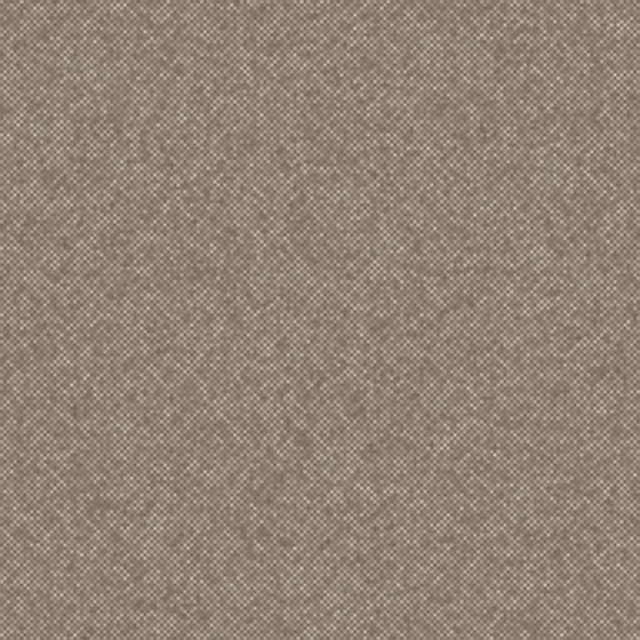
This texture is drawn by a WebGL 1 fragment shader. Its source:

```glsl
precision highp float;
// Fine woven cloth: soft pale stitches in a checker on taupe, with short diagonal streaks.

uniform vec2 u_resolution;

const float CELLS = 192.0; // thread crossings across the canvas
const float STREAK_LENGTH = 4.0; // in diagonal steps
const float SOFTNESS = 0.6; // width of a stitch edge, in cells
const vec3 TAUPE = vec3(0.53, 0.47, 0.42);
const vec3 PALE = vec3(0.69, 0.65, 0.61);

// Sine-free hash in 0..1
float hash(vec2 p) {
  vec3 q = fract(vec3(p.xyx) * 0.1031);
  q += dot(q, q.yzx + 33.33);
  return fract((q.x + q.y) * q.z);
}

// Smooth value noise in 0..1
float valueNoise(vec2 p) {
  vec2 i = floor(p);
  vec2 f = fract(p);
  f = f * f * (3.0 - 2.0 * f);
  float bottom = mix(hash(i), hash(i + vec2(1.0, 0.0)), f.x);
  float top = mix(hash(i + vec2(0.0, 1.0)), hash(i + vec2(1.0, 1.0)), f.x);
  return mix(bottom, top, f.y);
}

// Triangular random value in -1..1
float grain(vec2 cell) {
  return hash(cell + 17.0) + hash(cell + 391.0) - 1.0;
}

// Random value in -0.5..0.5 that changes slowly along one line of cells
float streak(float along, float line) {
  float p = along / STREAK_LENGTH + 40.0 * hash(vec2(line, 5.0));
  float i = floor(p);
  return mix(hash(vec2(i, line)), hash(vec2(i + 1.0, line)), smoothstep(0.0, 1.0, fract(p))) - 0.5;
}

// Streaks along both diagonals
float diagonalStreaks(vec2 cell) {
  float rising = cell.x + cell.y;
  float falling = cell.x - cell.y;
  return streak(rising, falling + 613.0) + streak(falling, rising + 1409.0);
}

// Tone of one crossing: 0 is taupe, 1 is pale
float crossingTone(vec2 cell) {
  float raised = mod(cell.x + cell.y, 2.0);
  float level = mix(-0.27, 0.73, raised);
  float variation = mix(0.25, 0.6, raised) * grain(cell);
  float streaks = 0.6 * raised * diagonalStreaks(cell);
  float mottle = 0.08 * (valueNoise(cell / 9.0 + 57.0) - 0.5);
  return level + variation + streaks + mottle;
}

// Blends adjoining crossings over a soft edge
float weaveTone(vec2 p, float edgeWidth) {
  vec2 cell = floor(p - 0.5);
  vec2 edge = clamp((fract(p - 0.5) - 0.5) / edgeWidth + 0.5, 0.0, 1.0);
  float bottom = mix(crossingTone(cell), crossingTone(cell + vec2(1.0, 0.0)), edge.x);
  float top = mix(crossingTone(cell + vec2(0.0, 1.0)), crossingTone(cell + 1.0), edge.x);
  return mix(bottom, top, edge.y);
}

void main() {
  float scale = CELLS / min(u_resolution.x, u_resolution.y);
  float tone = weaveTone(gl_FragCoord.xy * scale, max(scale, SOFTNESS));
  gl_FragColor = vec4(mix(TAUPE, PALE, tone), 1.0);
}
```
